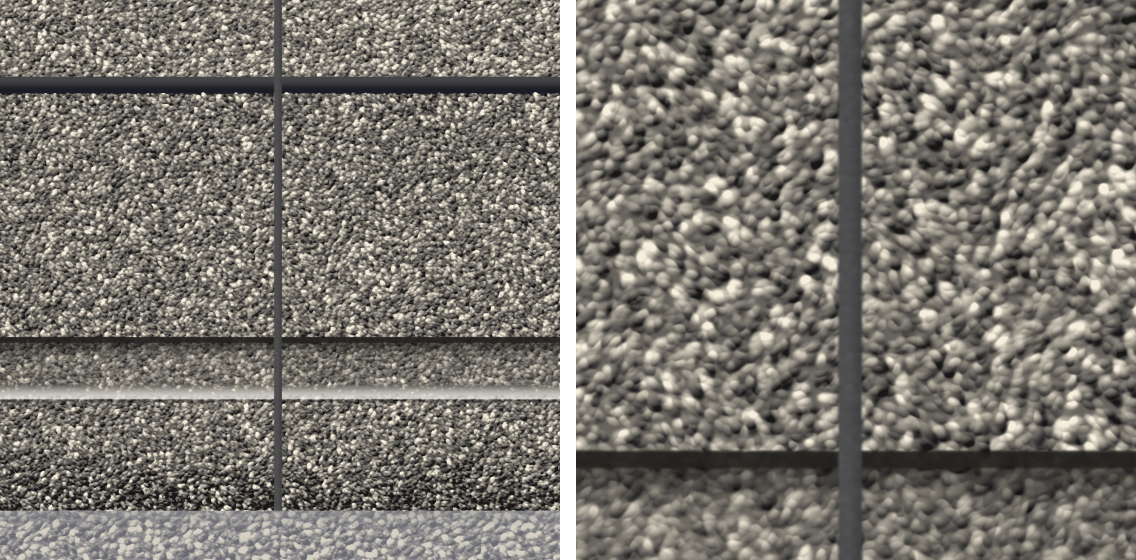
Left, the full canvas; right, a detail of the centre.
Give the GLSL for this texture, as a WebGL 2 fragment shader.

```glsl
#version 300 es
precision highp float;
// Pebble-dashed wall panels in two columns, split by grey and dark joints,
// with a shadowed recess, a bright sill and a pale ledge at the foot.
// Soft cellular noise makes the lit stones; vertical bands shade the courses.

uniform vec2 u_resolution;
out vec4 outColor;

vec3 hash3(vec2 p) {
  vec3 q = fract(p.xyx * vec3(0.1031, 0.1030, 0.0973));
  q += dot(q, q.yxz + 33.33);
  return fract((q.xxy + q.yzz) * q.zyx);
}

// Soft-edged interval from a to b
float band(float x, float a, float b) {
  return smoothstep(a - 0.0015, a + 0.0015, x)
       * (1.0 - smoothstep(b - 0.0015, b + 0.0015, x));
}

// Relief around zero: blended stone tones, lit from the upper left
float pebbles(vec2 p) {
  vec2 cell = floor(p), local = fract(p);
  float tone = 0.0, weight = 0.0;
  for (int j = -1; j <= 1; j++) {
    for (int i = -1; i <= 1; i++) {
      vec2 offset = vec2(i, j);
      vec3 h = hash3(cell + offset + 17.0);
      vec2 d = local - offset - 0.1 - 0.8 * h.xy;
      float angle = 6.283 * fract(h.z * 7.3);
      vec2 axis = vec2(cos(angle), sin(angle));
      vec2 q = vec2(dot(d, axis) * 0.85, dot(d, vec2(-axis.y, axis.x)) * 1.3);
      float w = exp(-15.0 * dot(q, q));
      float lit = dot(d, vec2(-0.55, 0.75));
      tone += w * (0.62 * (h.z - 0.5) + 1.0 * lit + 0.28 * pow(h.z, 7.0));
      weight += w;
    }
  }
  float crevice = exp(-5.0 * weight);
  return tone / (weight + 0.02) - 0.13 * crevice;
}

// Slow drift of tone over the wall
float drift(vec2 p) {
  return sin(p.x * 9.0 + 2.0 * sin(p.y * 7.0)) * sin(p.y * 11.0 + 1.7 * sin(p.x * 5.0))
       + 0.5 * sin(p.x * 23.0 + p.y * 17.0 + 2.0 * sin(p.y * 13.0));
}

void main() {
  vec2 uv = gl_FragCoord.xy / u_resolution;
  float y = uv.y;

  // Two sizes of stone, slightly warped to break up the cell grid
  vec2 p = uv + 0.003 * sin(uv.yx * vec2(61.0, 47.0));
  float coarse = pebbles(p * 88.0);
  float fine = pebbles(mat2(0.8, 0.6, -0.6, 0.8) * p * 145.0 + 40.0);
  float relief = 0.68 * coarse + 0.46 * fine;

  // Courses: a softer recess, and a rougher foot that darkens downward
  float recess = band(y, 0.287, 0.398);
  float foot = band(y, 0.088, 0.287);
  float soot = foot * (1.0 - smoothstep(0.09, 0.22, y));
  float contrast = 1.0 - 0.3 * recess + 0.25 * soot;
  float upper = smoothstep(0.84, 0.87, y);
  float value = 0.535 + 0.04 * upper - 0.03 * recess - 0.13 * soot
              + 0.012 * drift(uv) + contrast * relief;
  value = clamp(value, 0.09, 0.94);
  vec3 color = value * mix(vec3(1.02, 0.99, 0.96), vec3(1.03, 0.995, 0.92),
                           smoothstep(0.15, 0.55, value));

  // Shadow under the main panel
  float shade = recess * smoothstep(0.358, 0.392, y);
  color *= 1.0 - 0.5 * shade;
  color = mix(color, vec3(0.14, 0.13, 0.12), 0.85 * band(y, 0.388, 0.398));

  // Bright sill with a speckled upper edge and a thin shadow beneath
  float sill = recess * (1.0 - smoothstep(0.290, 0.313, y + 0.018 * relief));
  color = mix(color, vec3(0.84, 0.83, 0.81) + 0.2 * relief, 0.95 * sill);
  color *= 1.0 - 0.3 * band(y, 0.281, 0.2865);

  // Dark horizontal joint, deepest along its lower side
  float ragged = 0.833 + 0.004 * relief;
  vec3 gap = mix(vec3(0.11, 0.11, 0.14), vec3(0.27, 0.27, 0.28),
                 smoothstep(0.838, 0.858, y));
  color = mix(color, gap, band(y, ragged, 0.863));

  // Grey vertical joint between the columns
  float joint = band(uv.x, 0.4895, 0.5035);
  vec3 grout = vec3(0.31, 0.31, 0.315) - 0.05 * smoothstep(0.495, 0.503, uv.x);
  color = mix(color, grout + 0.03 * fine, joint * step(0.088, y));

  // Pale ledge of larger cream stones in bluish grey mortar
  float chips = pebbles(p * vec2(66.0, 72.0) + 90.0) + 0.35 * fine;
  vec3 ledge = mix(vec3(0.42, 0.42, 0.45), vec3(0.84, 0.82, 0.77),
                   smoothstep(-0.48, 0.36, chips));
  ledge = mix(ledge, vec3(0.55, 0.55, 0.56), 0.4 * smoothstep(0.05, 0.088, y));
  color = mix(color, ledge, 1.0 - smoothstep(0.0865, 0.0895, y));

  outColor = vec4(clamp(color, 0.0, 1.0), 1.0);
}
```
